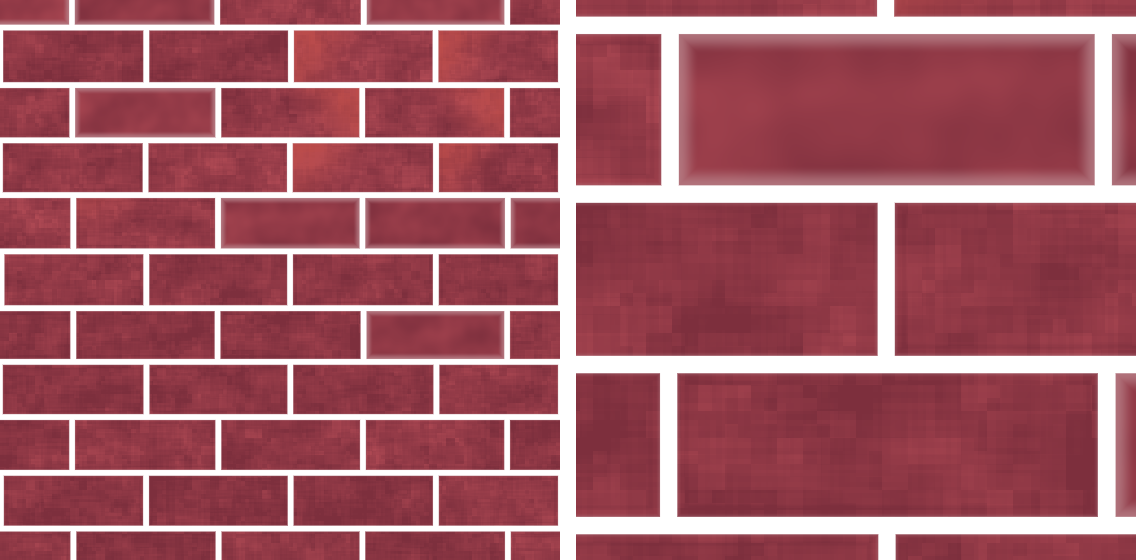
Left, the full canvas; right, a detail of the centre.
This texture is drawn by a WebGL 2 fragment shader. Its source:

```glsl
#version 300 es
precision highp float;

uniform vec2 u_resolution;
out vec4 fragColor;

float hash(vec2 p) {
    vec3 q = fract(p.xyx * vec3(0.1031, 0.1030, 0.0973));
    q += dot(q, q.yzx + 33.33);
    return fract((q.x + q.y) * q.z);
}

vec2 gradient(vec2 cell) {
    float angle = 6.2832 * hash(cell + 71.0);
    return vec2(cos(angle), sin(angle));
}

// Gradient noise, roughly -0.7 to 0.7
float gradientNoise(vec2 p) {
    vec2 i = floor(p), f = p - i;
    vec2 w = f * f * f * (f * (f * 6.0 - 15.0) + 10.0);
    float a = dot(gradient(i), f);
    float b = dot(gradient(i + vec2(1, 0)), f - vec2(1, 0));
    float c = dot(gradient(i + vec2(0, 1)), f - vec2(0, 1));
    float d = dot(gradient(i + vec2(1, 1)), f - vec2(1, 1));
    return mix(mix(a, b, w.x), mix(c, d, w.x), w.y);
}

// Uneven square patches, some of them split into smaller ones
float mosaic(vec2 p, float seed) {
    vec2 coarse = floor(p * 64.0);
    vec2 fine = floor(p * 128.0);
    float patchTone = hash(coarse + seed) - 0.5;
    float splitTone = hash(fine + seed + 19.0) - 0.5;
    float split = step(0.55, hash(coarse + seed + 7.0));
    return 0.26 * patchTone + 0.24 * split * splitTone;
}

// Faint woven threads, long in one direction
float weave(vec2 p) {
    float across = gradientNoise(vec2(p.x * 22.0, floor(p.y * 300.0) * 0.71));
    float down = gradientNoise(vec2(floor(p.x * 300.0) * 0.71, p.y * 26.0));
    return across + 0.7 * down;
}

void main() {
    vec2 uv = gl_FragCoord.xy / u_resolution;
    float pixel = 1.0 / min(u_resolution.x, u_resolution.y);

    // Running bond: alternate rows shift by half a brick
    vec2 pitch = vec2(0.2590, 0.0994);
    float row = floor((uv.y - 0.054) / pitch.y);
    float odd = mod(row + 2.0, 2.0);
    vec2 origin = vec2(0.001 + odd * 0.1290, 0.054);
    float column = floor((uv.x - origin.x) / pitch.x);
    vec2 id = vec2(column, row) + 10.0;

    // Brick edges, nudged a little so that the joints wander
    vec2 low = origin + vec2(column, row) * pitch + 0.0052;
    vec2 high = low + pitch - 0.0104;
    low.x += (hash(id + 3.0) - 0.5) * 0.0035;
    high.x += (hash(id + vec2(4, 3)) - 0.5) * 0.0030;
    low.y += (hash(vec2(id.y, 5)) - 0.5) * 0.0050;
    high.y += (hash(vec2(id.y + 1.0, 5)) - 0.5) * 0.0050;
    if (odd < 0.5) high.x = min(high.x, 0.9965);
    vec2 inset = min(uv - low, high - uv);
    float depth = min(inset.x, inset.y);
    vec2 local = (uv - low) / (high - low);

    // Some bricks in the shifted rows are smooth with a blurred rim
    float blurred = odd * step(0.74, hash(id + 41.0));
    float seed = floor(hash(id) * 200.0);

    // Tone: brick average, broad clouds, patches and threads
    float tone = 0.24 + 0.26 * hash(id + 13.0) + 0.10 * smoothstep(0.4, 1.0, uv.y);
    vec2 blocky = mix((floor(uv * 96.0) + 0.5) / 96.0, uv, blurred);
    tone += 0.50 * gradientNoise(blocky * vec2(13, 19) + seed);
    tone += 0.20 * gradientNoise(blocky * 38.0 + seed);
    tone += (1.0 - blurred) * (mosaic(uv, seed) + 0.14 * weave(uv));

    // Warm light falls on one end of some upper bricks
    float lit = step(0.45, hash(id + 29.0)) * smoothstep(0.55, 0.75, uv.y);
    float side = step(0.65, hash(id + 53.0));
    float reach = abs(local.x - side) + 0.25 * (1.0 - local.y);
    float glow = lit * (1.0 - blurred) * (1.0 - smoothstep(0.0, 0.65, reach));
    glow *= 0.85 + 0.5 * gradientNoise(blocky * 40.0);
    tone += 0.45 * glow;

    // Thin pressed line just inside the edge
    float pressed = 1.0 - smoothstep(0.0006, 0.0020, abs(depth - 0.0055));
    tone -= 0.13 * pressed * (1.0 - blurred) * step(0.35, hash(id + 61.0));

    vec3 wine = vec3(0.49, 0.185, 0.24);
    vec3 brickRed = vec3(0.58, 0.23, 0.28);
    vec3 rose = vec3(0.69, 0.29, 0.33);
    vec3 color = mix(wine, brickRed, clamp(tone * 2.0, 0.0, 1.0));
    color = mix(color, rose, clamp(tone * 2.0 - 1.0, 0.0, 1.0));
    color = mix(color, vec3(0.75, 0.30, 0.28), clamp(glow * 0.8, 0.0, 1.0));

    // Worn rim, then white mortar
    float rim = 1.0 - smoothstep(0.0, mix(0.0025, 0.012, blurred), depth);
    color = mix(color, vec3(0.73, 0.52, 0.55), rim * mix(0.25, 0.75, blurred));
    float cover = smoothstep(-0.7 * pixel, 0.7 * pixel, depth);
    fragColor = vec4(mix(vec3(1.0), color, cover), 1.0);
}
```
